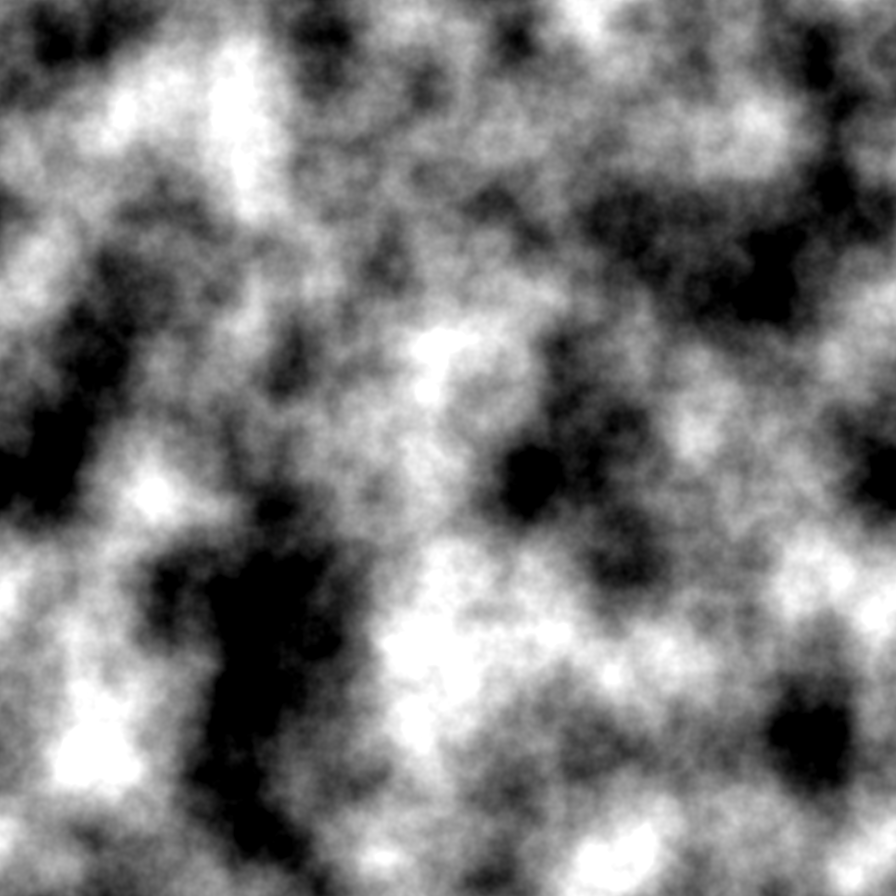
This texture is drawn by a Shadertoy shader. Its source:

```glsl
// Seamless grayscale cloud texture: high-contrast fractal gradient noise.

#define BASE_CELLS 5      // noise cells across the tile, first octave
#define OCTAVES 6
#define GAIN 0.5          // amplitude ratio between octaves
#define CONTRAST 1.16
#define MID_GRAY 0.48
#define SEED 17u

const float TAU = 6.2831853;

// Integer hash of a lattice point, returned in 0..1
float hash(uvec2 cell, uint seed) {
    uint h = cell.x * 1597334677u ^ cell.y * 3812015801u ^ seed * 2654435769u;
    h = (h ^ (h >> 16)) * 2146121005u;
    h = (h ^ (h >> 15)) * 2221713035u;
    h ^= h >> 16;
    return float(h >> 8) / 16777216.0;
}

// Slope contribution of one lattice corner, wrapped to the tile
float corner(ivec2 cell, vec2 offset, int period, uint seed) {
    ivec2 wrapped = (cell + period) % period;
    float angle = TAU * hash(uvec2(wrapped), seed);
    return dot(vec2(cos(angle), sin(angle)), offset);
}

// Periodic gradient noise with quintic interpolation
float gradientNoise(vec2 p, int period, uint seed) {
    ivec2 cell = ivec2(floor(p));
    vec2 f = fract(p);
    vec2 blend = f * f * f * (f * (f * 6.0 - 15.0) + 10.0);

    float bottomLeft  = corner(cell, f, period, seed);
    float bottomRight = corner(cell + ivec2(1, 0), f - vec2(1, 0), period, seed);
    float topLeft     = corner(cell + ivec2(0, 1), f - vec2(0, 1), period, seed);
    float topRight    = corner(cell + ivec2(1, 1), f - vec2(1, 1), period, seed);

    return mix(mix(bottomLeft, bottomRight, blend.x),
               mix(topLeft, topRight, blend.x), blend.y);
}

// Octaves double in frequency, so each keeps a whole number of cells
float clouds(vec2 uv) {
    float sum = 0.0;
    float amplitude = 1.0;
    int period = BASE_CELLS;
    for (int i = 0; i < OCTAVES; i++) {
        sum += amplitude * gradientNoise(uv * float(period), period, SEED + uint(i));
        amplitude *= GAIN;
        period *= 2;
    }
    return sum;
}

void mainImage(out vec4 fragColor, in vec2 fragCoord) {
    vec2 uv = fragCoord / iResolution.xy;
    float gray = clamp(MID_GRAY + CONTRAST * clouds(uv), 0.0, 1.0);
    fragColor = vec4(vec3(gray), 1.0);
}
```
